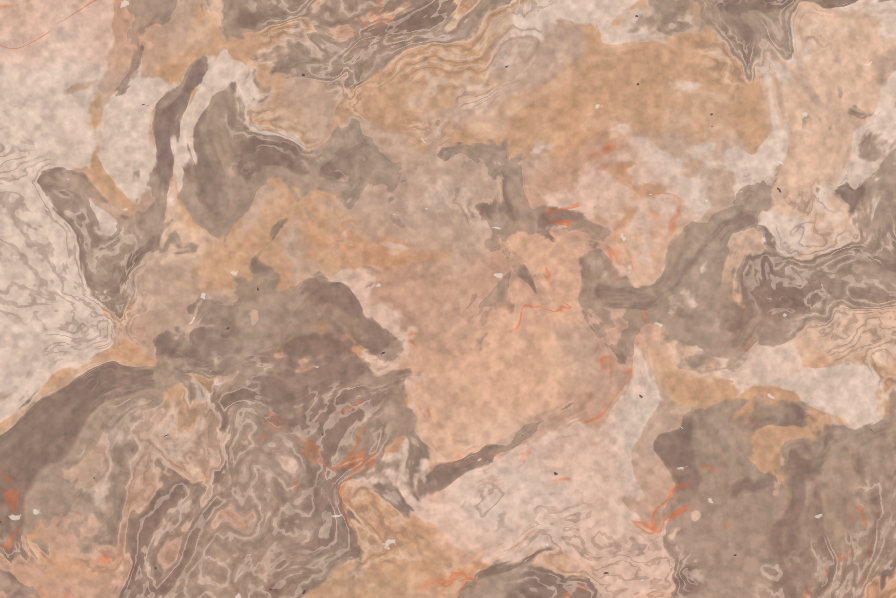
Write a Shadertoy shader that draws this texture.

```glsl
#define PATCH_SCALE 5.4
#define SWIRL 0.36
#define CURL 0.15
#define GREY_LEVEL 0.543
#define PALE_LEVEL 0.562
#define EDGE 0.024
#define RAGGED 0.24
#define STREAKS 62.0
#define STAIN 0.55
#define GRAIN 0.12
#define CHIP_CELLS 17.0

const vec3 TAN = vec3(0.785, 0.62, 0.495);
const vec3 PEACH = vec3(0.845, 0.70, 0.60);
const vec3 ROSE = vec3(0.755, 0.635, 0.56);
const vec3 PALE = vec3(0.86, 0.76, 0.695);
const vec3 GREY = vec3(0.66, 0.56, 0.49);
const vec3 DARK_GREY = vec3(0.55, 0.455, 0.41);
const vec3 ORANGE = vec3(0.85, 0.43, 0.26);
const vec3 CHALK = vec3(0.93, 0.88, 0.84);
const vec3 PIT = vec3(0.30, 0.23, 0.21);

float hash(vec2 p) {
    vec3 q = fract(p.xyx * 0.1031);
    q += dot(q, q.yzx + 33.33);
    return fract((q.x + q.y) * q.z);
}

float noise(vec2 p) {
    vec2 i = floor(p), f = fract(p);
    f = f * f * f * (f * (f * 6.0 - 15.0) + 10.0);
    return mix(mix(hash(i), hash(i + vec2(1, 0)), f.x),
               mix(hash(i + vec2(0, 1)), hash(i + vec2(1, 1)), f.x), f.y);
}

// Fractal noise centred on 0.5
float fbm(vec2 p, int octaves) {
    float sum = 0.0, amp = 0.5, total = 0.0;
    for (int i = 0; i < octaves; i++) {
        sum += amp * noise(p);
        total += amp;
        amp *= 0.5;
        p = mat2(1.6, 1.2, -1.2, 1.6) * p + 17.3;
    }
    return sum / total;
}

vec2 drift(vec2 p) {
    return vec2(fbm(p + 31.7, 3), fbm(p + 74.2, 3)) - 0.5;
}

float above(float level, float width, float v) {
    return smoothstep(level - width, level + width, v);
}

// Scattered flecks, one candidate per cell, with ragged outlines
float flecks(vec2 p, float cells, float chance, float size, float seed) {
    vec2 g = p * cells + drift(p * 60.0 + seed) * 0.35;
    vec2 home = floor(g);
    float cover = 0.0;
    for (int y = -1; y <= 1; y++)
    for (int x = -1; x <= 1; x++) {
        vec2 c = home + vec2(x, y);
        float present = step(hash(c + seed), chance);
        vec2 centre = c + vec2(hash(c + seed + 11.0), hash(c + seed + 23.0));
        float radius = size * mix(0.3, 1.0, hash(c + seed + 37.0));
        float d = length((g - centre) * vec2(0.8, 1.2)) - radius;
        cover = max(cover, present * (1.0 - smoothstep(-0.03, 0.03, d)));
    }
    return cover;
}

void mainImage(out vec4 fragColor, in vec2 fragCoord) {
    vec2 p = fragCoord / iResolution.y;
    float side = fragCoord.x / iResolution.x - 0.5;

    // Folded flow of the stone, and a crumbly field for its edges
    vec2 w = p + SWIRL * drift(p * 2.8);
    w += CURL * drift(w * 7.0 + 9.0);
    vec2 along = mat2(0.87, -0.5, 0.5, 0.87) * w;
    float crumble = fbm(p * 21.0 + 3.0 * w, 4) - 0.5;

    // Warm ground
    float warmth = fbm(w * 4.5 + 51.0, 5) + 0.16 * side + 0.2 * crumble;
    vec3 col = mix(TAN, PEACH, above(0.485, 0.08, warmth));
    float rose = fbm(w * 6.5 + 83.0, 6) - 0.2 * crumble;
    col = mix(col, ROSE, 0.85 * above(0.545, 0.05, rose));
    float pale = fbm(w * 5.0 + 120.0, 6) + 0.10 * side + RAGGED * 0.7 * crumble;
    col = mix(col, PALE, 0.9 * above(PALE_LEVEL, EDGE, pale));

    // Grey clouds with mottled interiors
    float cloud = fbm(along * vec2(0.85, 1.15) * PATCH_SCALE + 7.0, 6);
    float mottle = fbm(along * vec2(11.0, 19.0) + 42.0, 5);
    float edge = cloud + RAGGED * crumble + 0.14 * (mottle - 0.5);
    vec3 grey = mix(GREY, DARK_GREY, above(0.57, 0.10, mottle + 0.4 * (cloud - 0.6)));
    float greyMask = above(GREY_LEVEL, EDGE, edge);
    col = mix(col, grey, 0.92 * greyMask);

    // A few broken streaks where the flow was squeezed
    float squeezed = above(0.61, 0.06, fbm(p * 4.0 + 15.0, 3) + 0.3 * crumble);
    float band = cos(edge * STREAKS + 4.0 * mottle);
    col = mix(col, DARK_GREY, 0.35 * squeezed * smoothstep(0.3, 0.95, band));
    col = mix(col, PALE, 0.5 * squeezed * smoothstep(0.3, 0.95, -band));
    float rim = 1.0 - smoothstep(0.0, 0.018, abs(edge - GREY_LEVEL));
    col = mix(col, DARK_GREY, 0.35 * rim * above(0.53, 0.06, rose));

    // Rust washes and thin veins
    float rust = above(0.61, 0.10, fbm(p * 3.0 + 201.0, 4) - 0.10 * side);
    float vein = abs(fbm(w * vec2(5.0, 9.0) + 140.0, 5) - 0.5);
    float broken = above(0.55, 0.08, fbm(p * 17.0 + 66.0, 4));
    col = mix(col, ORANGE, 0.13 * rust * (1.0 - 0.7 * greyMask));
    col = mix(col, ORANGE, STAIN * rust * broken * (1.0 - smoothstep(0.002, 0.028, vein)));

    // Surface grain, chalk chips and pits
    float grain = fbm(p * 80.0, 3) - 0.5 + 0.5 * (fbm(w * 28.0 + 5.0, 4) - 0.5);
    col *= 1.0 + 2.0 * GRAIN * grain;
    col = mix(col, CHALK, 0.7 * flecks(p, CHIP_CELLS, 0.08, 0.10, 3.0));
    col = mix(col, PIT, 0.7 * flecks(p, CHIP_CELLS * 1.4, 0.03, 0.075, 91.0));

    fragColor = vec4(clamp(col, 0.0, 1.0), 1.0);
}
```
